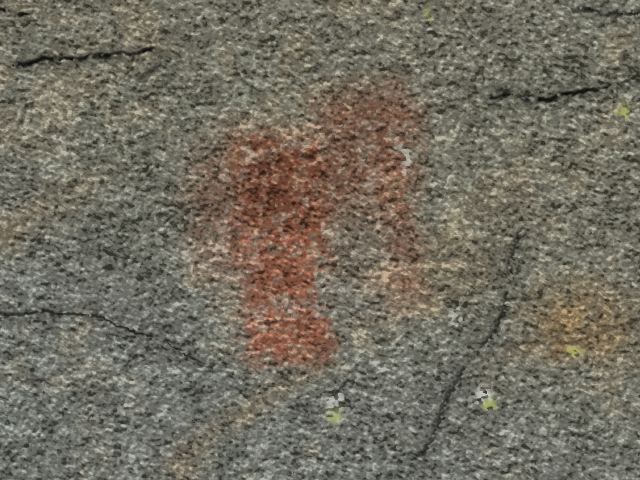
This texture is drawn by a WebGL 2 fragment shader. Its source:

```glsl
#version 300 es
precision highp float;
uniform vec2 u_resolution;
out vec4 fragColor;

const vec3 DARK = vec3(0.20, 0.205, 0.17);
const vec3 MID = vec3(0.42, 0.42, 0.385);
const vec3 LIGHT = vec3(0.52, 0.53, 0.49);
const vec3 PALE = vec3(0.72, 0.72, 0.67);

vec2 hash2(vec2 p) {
  vec3 q = fract(p.xyx * vec3(0.1031, 0.1030, 0.0973));
  q += dot(q, q.yzx + 33.33);
  return fract((q.xx + q.yz) * q.zy);
}

// x: nearest distance, y: blended cell value, z: nearest cell value
vec3 cells(vec2 p) {
  vec2 base = floor(p), f = p - base;
  float nearest = 9.0, id = 0.0, sum = 0.0, weight = 0.0;
  for (int j = -1; j <= 1; j++)
    for (int i = -1; i <= 1; i++) {
      vec2 o = vec2(i, j), h = hash2(base + o + 71.0);
      vec2 r = o + h - f;
      float d = dot(r, r), v = fract(h.x * 7.3 + h.y * 13.7);
      float w = exp(-7.0 * d);
      sum += w * v;
      weight += w;
      if (d < nearest) { nearest = d; id = v; }
    }
  return vec3(sqrt(nearest), sum / weight, id);
}

float layers(vec2 p, int count) {
  float sum = 0.0, amp = 1.0, total = 0.0;
  for (int i = 0; i < count; i++) {
    sum += amp * cells(p).y;
    total += amp;
    amp *= 0.72;
    p = mat2(0.96, 0.28, -0.28, 0.96) * p * 2.1 + 17.3;
  }
  return sum / total;
}

vec2 wobble(vec2 p) {
  return vec2(sin(p.y * 43.0) + 0.6 * sin(p.y * 97.0 + p.x * 31.0),
              sin(p.x * 51.0) + 0.6 * sin(p.x * 113.0 + p.y * 37.0));
}

float segment(vec2 p, vec2 a, vec2 b) {
  vec2 e = b - a;
  return length(p - a - e * clamp(dot(p - a, e) / dot(e, e), 0.0, 1.0));
}

float polyline(vec2 p, vec2 a, vec2 b, vec2 c, vec2 d) {
  return min(segment(p, a, b), min(segment(p, b, c), segment(p, c, d)));
}

float groove(float d, float width) {
  return 0.7 * (1.0 - smoothstep(0.1 * width, width, d)) + 0.3 * exp(-d / (2.5 * width));
}

float blob(vec2 p, vec2 centre, vec2 radius) {
  return 1.0 - smoothstep(0.4, 1.3, length((p - centre) / radius));
}

float panel(vec2 p, vec2 low, vec2 high, float soft) {
  vec2 s = smoothstep(low - soft, low + soft, p) * (1.0 - smoothstep(high - soft, high + soft, p));
  return s.x * s.y;
}

void main() {
  vec2 p = gl_FragCoord.xy / u_resolution.y;
  p.x *= u_resolution.y / u_resolution.x * 4.0 / 3.0;
  float broad = layers(p * 7.0, 3);
  float patchy = layers(p * 23.0 + 5.0, 3);
  vec2 ragged = p + 0.07 * (vec2(patchy, broad) - 0.5);

  // Rough layered surface lit from above
  vec2 bed = vec2(38.0, 62.0);
  vec2 slant = p + vec2(0.0, 0.12 * p.x) + 0.002 * wobble(p);
  float relief = layers(slant * bed, 3) - layers((slant + vec2(-0.002, 0.006)) * bed, 3);
  vec3 grain = cells(p * vec2(115.0, 145.0));
  float tone = 0.465 + 0.72 * relief + 0.36 * (patchy - 0.5) + 0.2 * (broad - 0.5);
  tone += 0.46 * (grain.y - 0.5) + 0.24 * (cells(p * vec2(190.0, 220.0)).y - 0.5);
  vec3 rock = mix(DARK, MID, smoothstep(0.02, 0.43, tone));
  rock = mix(rock, LIGHT, smoothstep(0.43, 0.64, tone));
  rock = mix(rock, PALE, smoothstep(0.62, 0.92, tone));
  rock *= mix(vec3(0.98, 1.0, 1.03), vec3(1.015, 1.0, 0.965), smoothstep(0.1, 0.9, p.y + 0.4 * p.x - 0.1));

  // Ochre weathering
  float ochre = 0.6 * blob(ragged, vec2(1.2, 0.34), vec2(0.13, 0.09));
  ochre += 0.3 * blob(ragged, vec2(0.94, 0.43), vec2(0.09, 0.1));
  ochre += 0.3 * exp(-pow((ragged.y - 0.50 - 0.6 * p.x) / 0.05, 2.0)) * (1.0 - smoothstep(0.1, 0.3, p.x));
  ochre += 0.4 * exp(-pow((ragged.y + 0.23 - 0.72 * p.x) / 0.04, 2.0)) * panel(p, vec2(0.32, 0.0), vec2(0.7, 0.25), 0.06);
  ochre += 0.2 * smoothstep(0.5, 0.75, broad);
  rock *= mix(vec3(1.0), vec3(1.12, 0.94, 0.76), clamp(ochre * (0.4 + 1.2 * patchy), 0.0, 1.0));

  // Red pigment: tall left area, lower column and fainter right area
  float red = 0.9 * panel(ragged, vec2(0.47, 0.43), vec2(0.70, 0.73), 0.055);
  red = max(red, 0.85 * panel(ragged, vec2(0.51, 0.26), vec2(0.69, 0.50), 0.035));
  red = max(red, 0.6 * panel(ragged, vec2(0.65, 0.38), vec2(0.865, 0.81), 0.055));
  red = max(red, 0.4 * blob(ragged, vec2(0.47, 0.56), vec2(0.1, 0.17)));
  red *= 1.0 - 0.7 * blob(ragged, vec2(0.745, 0.45), vec2(0.085, 0.16));
  red *= 1.0 - 0.5 * smoothstep(0.54, 0.76, patchy);
  red *= 1.0 - 0.35 * smoothstep(0.55, 0.8, grain.y);
  float maroon = blob(ragged, vec2(0.60, 0.635), vec2(0.14, 0.12));
  maroon = max(maroon, 0.7 * blob(ragged, vec2(0.72, 0.73), vec2(0.12, 0.1)));
  vec3 pigment = mix(vec3(1.24, 0.73, 0.60), vec3(0.98, 0.58, 0.48), maroon);
  rock *= mix(vec3(1.0), pigment, clamp(red, 0.0, 1.0));

  // Cracks and ledges
  vec2 q = p + 0.003 * wobble(p) + 0.014 * (vec2(grain.y, patchy) - 0.5);
  float thick = 0.002 + 0.009 * patchy;
  float crack = groove(polyline(q, vec2(1.024, 0.80), vec2(1.128, 0.795), vec2(1.215, 0.81), vec2(1.34, 0.835)), thick);
  crack = max(crack, groove(polyline(q, vec2(0.035, 0.87), vec2(0.174, 0.882), vec2(0.243, 0.886), vec2(0.32, 0.897)), thick * 1.1));
  crack = max(crack, 0.75 * groove(polyline(q, vec2(0.0, 0.349), vec2(0.174, 0.349), vec2(0.312, 0.302), vec2(0.443, 0.231)), thick * 0.7));
  float fault = polyline(q, vec2(1.097, 0.566), vec2(1.062, 0.444), vec2(1.042, 0.332), vec2(0.972, 0.236));
  fault = min(fault, polyline(q, vec2(0.972, 0.236), vec2(0.92, 0.149), vec2(0.889, 0.071), vec2(0.83, 0.0)));
  crack = max(crack, 0.65 * groove(fault, thick * 1.2));
  crack = max(crack, 0.4 * groove(polyline(q, vec2(1.024, 0.288), vec2(1.198, 0.285), vec2(1.267, 0.314), vec2(1.34, 0.335)), thick));
  crack = max(crack, 0.25 * groove(segment(q, vec2(0.998, 0.774), vec2(1.094, 0.583)), thick));
  crack = max(crack, 0.6 * groove(segment(q, vec2(0.286, 0.84), vec2(0.356, 0.873)), thick));
  crack = max(crack, groove(segment(q, vec2(0.0, 0.98), vec2(0.06, 0.969)), thick));
  crack = max(crack, 0.7 * groove(segment(q, vec2(1.198, 0.983), vec2(1.34, 0.969)), thick));
  rock *= 1.0 - 0.85 * crack * smoothstep(0.15, 0.55, patchy);

  // Scattered mineral flecks and lichen
  vec3 fleck = cells(p * 70.0 + 0.5 * (vec2(grain.y, patchy) - 0.5));
  float speck = smoothstep(0.82, 0.95, fleck.z) * (1.0 - smoothstep(0.08, 0.36, fleck.x));
  rock = mix(rock, vec3(0.68, 0.68, 0.60), 0.6 * speck);
  float rough = smoothstep(0.35, 0.65, grain.y);
  vec2 spot = p + 0.025 * (vec2(patchy, grain.y) - 0.5);
  float white = max(blob(spot, vec2(1.005, 0.178), vec2(0.022)), 0.7 * blob(spot, vec2(0.70, 0.17), vec2(0.022, 0.033)));
  white = max(white, 0.55 * max(blob(spot, vec2(0.955, 0.35), vec2(0.025)), blob(spot, vec2(0.848, 0.675), vec2(0.018, 0.04))));
  rock = mix(rock, vec3(0.76, 0.77, 0.75), white * rough);
  float lime = max(blob(spot, vec2(1.20, 0.274), vec2(0.016, 0.011)), blob(spot, vec2(1.302, 0.769), vec2(0.017)));
  lime = max(lime, max(blob(spot, vec2(1.016, 0.16), vec2(0.014)), 0.7 * blob(spot, vec2(0.698, 0.138), vec2(0.016))));
  lime = max(lime, 0.7 * blob(spot, vec2(0.89, 0.972), vec2(0.009, 0.018)));
  rock = mix(rock, vec3(0.66, 0.69, 0.38), lime * (0.3 + 0.6 * rough));
  fragColor = vec4(rock, 1.0);
}
```
